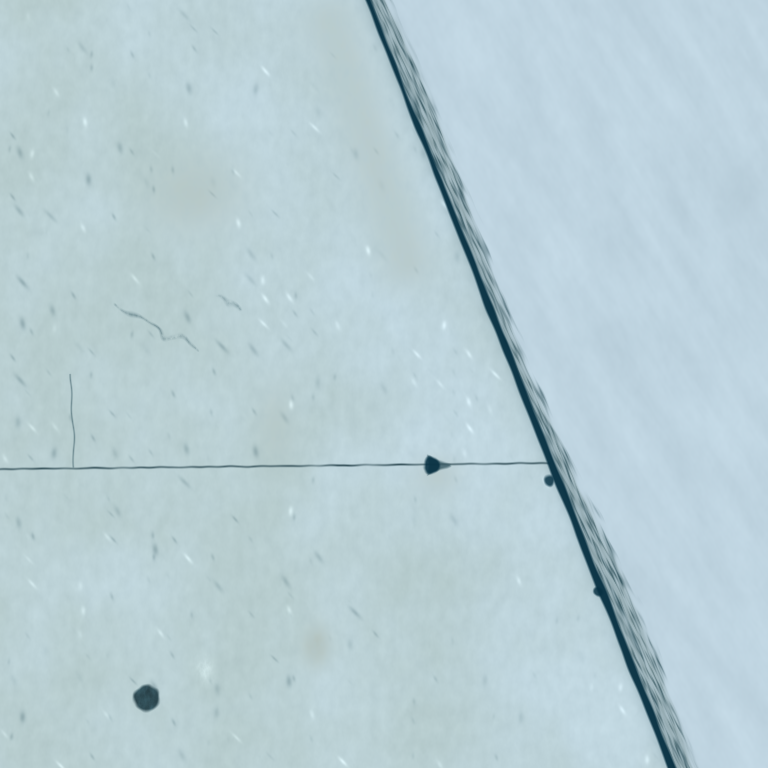
Write a WebGL 2 fragment shader that draws this texture.

```glsl
#version 300 es
precision highp float;
uniform vec2 u_resolution;
out vec4 outColor;

const vec3 PLASTER = vec3(0.722, 0.806, 0.812);
const vec3 PALE_BLUE = vec3(0.750, 0.838, 0.874);
const vec3 CLEAN_SIDE = vec3(0.748, 0.832, 0.880);
const vec3 TAN_STAIN = vec3(0.68, 0.73, 0.70);
const vec3 SMEAR = vec3(0.56, 0.65, 0.67);
const vec3 SLATE = vec3(0.22, 0.35, 0.39);
const vec3 INK = vec3(0.03, 0.19, 0.26);
const float EDGE_FOOT = 0.875;   // x of the diagonal seam at the bottom
const float EDGE_LEAN = 0.396;   // how far it leans left towards the top
const float SEAM_HALF = 0.0040;
const float JOINT_HALF = 0.0011;
const vec2 JOINT_A = vec2(-0.01, 0.389);
const vec2 JOINT_B = vec2(0.715, 0.397);
const float GRAIN = 0.035;

vec2 hash2(vec2 p) {
  vec3 q = fract(p.xyx * vec3(0.1031, 0.1030, 0.0973));
  q += dot(q, q.yzx + 33.33);
  return fract((q.xx + q.yz) * q.zy);
}

float cornerSlope(vec2 cell, vec2 offset) {
  return dot(hash2(cell) * 2.0 - 1.0, offset);
}

float gradientNoise(vec2 p) {
  vec2 i = floor(p), f = p - i;
  vec2 u = f * f * f * (f * (f * 6.0 - 15.0) + 10.0);
  vec2 e = vec2(1.0, 0.0);
  float low = mix(cornerSlope(i, f), cornerSlope(i + e, f - e), u.x);
  float high = mix(cornerSlope(i + e.yx, f - e.yx), cornerSlope(i + 1.0, f - 1.0), u.x);
  return 1.4 * mix(low, high, u.y);
}

float fbm(vec2 p) {
  float sum = 0.0, amp = 0.5;
  for (int i = 0; i < 4; i++) {
    sum += amp * gradientNoise(p);
    p = p * 2.03 + 17.7;
    amp *= 0.55;
  }
  return sum;
}

float segmentDist(vec2 p, vec2 a, vec2 b) {
  vec2 ab = b - a;
  return length(p - a - ab * clamp(dot(p - a, ab) / dot(ab, ab), 0.0, 1.0));
}

float cover(float d, float soft) { return 1.0 - smoothstep(-soft, soft, d); }

float blot(vec2 p, vec2 centre, vec2 size) {
  vec2 q = (p - centre) / size;
  return exp(-dot(q, q));
}

// Short slanted marks, at most one per cell
float flecks(vec2 p, float cells, float density) {
  vec2 id = floor(p * cells), f = fract(p * cells);
  vec2 r = hash2(id + cells), s = hash2(id + 71.3);
  vec2 q = f - mix(vec2(0.3), vec2(0.7), r);
  q.x += q.y * (s.x - 0.1);
  return step(s.y, density) * exp(-dot(q * q, vec2(140.0, 35.0))) * r.x;
}

void main() {
  vec2 p = gl_FragCoord.xy / u_resolution;
  float soft = max(0.0013, 0.8 / u_resolution.y);
  vec2 normal = normalize(vec2(1.0, EDGE_LEAN));
  float across = dot(p - vec2(EDGE_FOOT, 0.0), normal);
  float along = dot(p, vec2(-normal.y, normal.x));
  float wobble = 0.0016 * gradientNoise(vec2(along * 14.0, 3.0));
  float seam = across + wobble;

  // Mottled plaster, bluer towards the seam
  float mottle = fbm(p * vec2(8.0, 6.0));
  float grain = fbm(p * vec2(75.0, 48.0));
  float nearSeam = smoothstep(-0.42, -0.02, across);
  vec3 wall = mix(PLASTER, PALE_BLUE, clamp(0.2 + 0.65 * nearSeam + mottle, 0.0, 1.0));
  wall += GRAIN * grain + 0.025 * mottle;
  float stain = 0.55 * blot(p, vec2(0.25, 0.75), vec2(0.06, 0.05))
    + 0.75 * blot(p, vec2(0.411, 0.16), vec2(0.018, 0.026))
    + 0.45 * blot(p, vec2(0.36, 0.44), vec2(0.025, 0.055))
    + 0.4 * blot(p, vec2(0.57, 0.38), vec2(0.03, 0.025))
    + 0.55 * exp(-pow(segmentDist(p, vec2(0.43, 0.97), vec2(0.53, 0.66)) / 0.032, 2.0));
  wall = mix(wall, TAN_STAIN, stain * clamp(0.65 + mottle + 0.5 * grain, 0.0, 1.0));
  float marks = flecks(p, 23.0, 0.2) + 0.7 * flecks(p + 0.37, 38.0, 0.16);
  wall = mix(wall, SLATE, 0.3 * marks * (1.0 - 0.6 * nearSeam));
  wall += 0.13 * flecks(p + 0.61, 30.0, 0.1);
  wall += 0.12 * blot(p, vec2(0.267, 0.128), vec2(0.010, 0.014)) * (0.7 + grain);

  // Clean side, brushed along the seam
  float brushed = fbm(vec2(across * 28.0 + along * 4.0, along * 7.0));
  vec3 clean = CLEAN_SIDE + 0.045 * brushed + 0.015 * grain;
  clean -= 0.05 * blot(p, vec2(0.965, 0.75), vec2(0.03, 0.04)) * (0.6 + brushed);
  vec3 color = mix(wall, clean, smoothstep(-0.003, 0.003, seam));

  // Joint, crack and faint scratches
  float ripple = 0.0012 * gradientNoise(vec2(p.x * 45.0, 8.0));
  float joint = segmentDist(p + vec2(0.0, ripple), JOINT_A, JOINT_B) - JOINT_HALF;
  float jointInk = 0.78 + 0.45 * gradientNoise(vec2(p.x * 28.0, 1.0));
  color = mix(color, SLATE * 0.85, cover(joint, soft * 1.3) * clamp(jointInk, 0.3, 1.0));
  float sway = 0.004 * gradientNoise(vec2(p.y * 22.0, 5.0));
  float crack = segmentDist(p + vec2(sway, 0.0), vec2(0.092, 0.512), vec2(0.096, 0.392));
  color = mix(color, SLATE, 0.7 * cover(crack - 0.0006, soft * 1.3));
  vec2 bent = p + 0.012 * vec2(gradientNoise(p * 40.0), gradientNoise(p * 40.0 + 9.0));
  float scratch = min(segmentDist(bent, vec2(0.15, 0.605), vec2(0.26, 0.545)),
    segmentDist(bent, vec2(0.28, 0.615), vec2(0.312, 0.597)));
  color = mix(color, SLATE, clamp(0.3 + grain, 0.0, 0.6) * cover(scratch - 0.0015, 0.003));

  // Streaked smear hugging the right of the seam
  float drop = 1.0 - p.y;
  float width = 0.020 + 0.007 * cos(9.0 * (drop - 0.12)) + 0.008 * drop;
  float streak = gradientNoise(vec2(across * 170.0 + along * 9.0, along * 24.0));
  float fine = gradientNoise(vec2(across * 380.0 + along * 16.0, along * 45.0));
  float strip = smoothstep(0.0, 0.003, seam) * cover(across - width - 0.008 * streak, 0.006);
  vec3 smear = mix(SMEAR, SLATE, clamp(0.18 + 0.9 * streak + 0.6 * fine, 0.0, 0.9));
  color = mix(color, smear, strip * clamp(0.78 + 0.4 * fine, 0.0, 1.0));

  // Seam, heavier in the middle
  float heft = SEAM_HALF * (0.75 + 0.4 * smoothstep(0.1, 0.5, drop)
    + 0.4 * gradientNoise(vec2(along * 20.0, 7.0)));
  color = mix(color, SLATE, 0.35 * exp(-abs(seam) / 0.006));
  color = mix(color, INK, 0.95 * cover(abs(seam) - heft, soft * 1.5));

  // Holes and their ragged rims
  float rim = 0.0025 * gradientNoise(p * 90.0);
  float hole = length(p - vec2(0.191, 0.091)) - 0.0165 + rim;
  color = mix(color, SLATE * (0.88 + 0.5 * grain), cover(hole, 0.0028));
  vec2 knot = p - vec2(0.562, 0.394);
  float tail = max(abs(knot.y) - 0.010 + 0.38 * knot.x, abs(knot.x - 0.010) - 0.014);
  color = mix(color, SLATE, 0.8 * cover(tail + rim, 0.0025));
  color = mix(color, INK, 0.9 * cover(length(knot) - 0.0105 + rim, 0.0025));
  float nicks = min(length(p - vec2(0.715, 0.374)) - 0.0065, length(p - vec2(0.779, 0.230)) - 0.006);
  color = mix(color, INK, 0.85 * cover(nicks + rim, 0.0022));

  outColor = vec4(clamp(color, 0.0, 1.0), 1.0);
}
```
